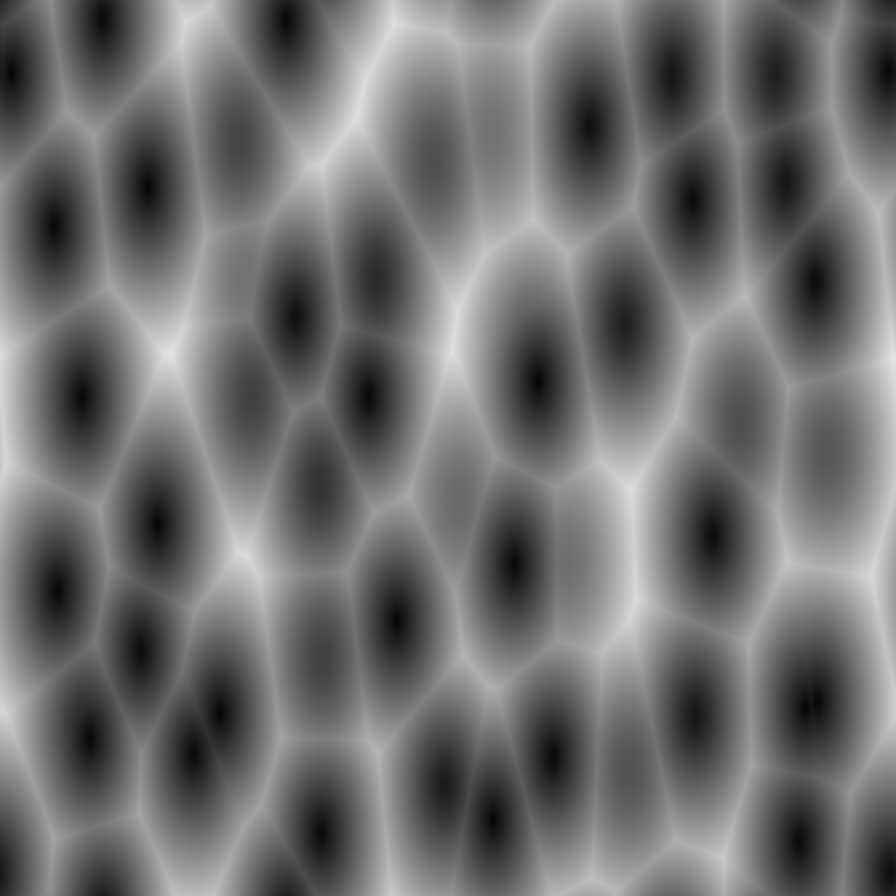
Give the GLSL for this texture, as a Shadertoy shader.

```glsl
// Tiling cellular noise: soft dark vertical ovals parted by pale, thin ridges.
// Each grid cell holds one jittered seed sunk to a random depth; the grey is
// the distance to the nearest seed, and cell indices wrap at the canvas edges.

const ivec2 CELLS = ivec2(10, 5);   // seeds across and up; 2:1 stretches the ovals
const int   REACH = 2;              // neighbour cells searched on each side
const float MAX_DEPTH = 0.5;        // deepest seed, in cells; deep seeds look paler
const float DEPTH_POWER = 2.0;      // higher keeps more seeds near the surface
const float BLACK_LEVEL = 0.02;     // grey at a seed of zero depth
const float GAIN = 0.9;             // grey gained per cell of distance
const uint  SEED = 23u;

// Integer hash giving three values from 0 to 1
vec3 hash3(uvec3 v) {
    v = v * 1664525u + 1013904223u;
    v.x += v.y * v.z;
    v.y += v.z * v.x;
    v.z += v.x * v.y;
    v ^= v >> 16u;
    v.x += v.y * v.z;
    v.y += v.z * v.x;
    v.z += v.x * v.y;
    return vec3(v >> 8u) / 16777216.0;
}

// Distance to the nearest sunken seed, in cells
float seedDistance(vec2 p) {
    ivec2 home = ivec2(floor(p));
    vec2 local = fract(p);
    float nearest = 1e3;
    for (int y = -REACH; y <= REACH; y++) {
        for (int x = -REACH; x <= REACH; x++) {
            ivec2 offset = ivec2(x, y);
            ivec2 wrapped = (home + offset + CELLS * 2) % CELLS;
            vec3 random = hash3(uvec3(uvec2(wrapped), SEED));
            float depth = MAX_DEPTH * pow(random.z, DEPTH_POWER);
            vec3 toSeed = vec3(vec2(offset) + random.xy - local, depth);
            nearest = min(nearest, dot(toSeed, toSeed));
        }
    }
    return sqrt(nearest);
}

void mainImage(out vec4 fragColor, in vec2 fragCoord) {
    vec2 uv = fragCoord / iResolution.xy;
    float grey = BLACK_LEVEL + GAIN * seedDistance(uv * vec2(CELLS));
    fragColor = vec4(vec3(clamp(grey, 0.0, 1.0)), 1.0);
}
```
